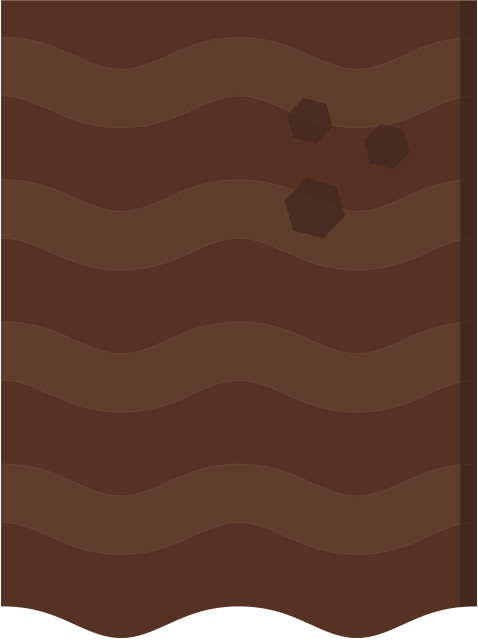
This pattern is drawn by a WebGL 1 fragment shader. Its source:

```glsl
precision highp float;
// Brown soil block with four wavy strata, three hexagonal stones, a shaded side and a scalloped base.
uniform vec2 u_resolution;

#define PITCH 0.2222
#define BAND_TOP 0.0835
#define BAND_BOTTOM 0.1747
#define WAVE_LENGTH 0.3685
#define WAVE_HEIGHT 0.0247
#define WAVE_SKEW 0.0026
#define SEAM_WIDTH 0.0018
#define SEAM_STRENGTH 0.5
#define SHADE_START 0.3455
#define SIDE_MARGIN 0.0016
#define STONE_RADIUS 0.0368
#define STONE_TURN 0.8

const float PI = 3.14159265;
const vec3 SOIL = vec3(0.336, 0.195, 0.144);
const vec3 STRATUM = vec3(0.370, 0.239, 0.168);
const vec3 SEAM = vec3(0.460, 0.315, 0.220);
const vec3 STONE = vec3(0.275, 0.160, 0.126);
const vec3 SHADE = vec3(0.268, 0.162, 0.118);
const vec3 PAPER = vec3(1.0);

// Antialiased coverage of the region where d is negative.
float inside(float d, float pixel) {
  return clamp(0.5 - d / pixel, 0.0, 1.0);
}

// Cosine wave; positive skew broadens the crests, negative the troughs.
float wave(float x, float skew) {
  float phase = 2.0 * PI * x / WAVE_LENGTH;
  return -WAVE_HEIGHT * cos(phase) + skew * (cos(2.0 * phase) - 1.0);
}

// Signed offset to the nearest repeat.
float wrapped(float y) {
  return mod(y + 0.5 * PITCH, PITCH) - 0.5 * PITCH;
}

float hexagon(vec2 p, float radius) {
  float sector = PI / 3.0;
  float angle = mod(atan(-p.y, p.x) - STONE_TURN, sector) - 0.5 * sector;
  return length(p) * cos(angle) - radius * cos(0.5 * sector);
}

void main() {
  // x is centred, y runs down from the top; both in canvas heights.
  float pixel = 1.0 / u_resolution.y;
  vec2 p = vec2(gl_FragCoord.x - 0.5 * u_resolution.x, u_resolution.y - gl_FragCoord.y) * pixel;
  float halfWidth = 0.5 * u_resolution.x * pixel;

  // Strata
  float topLine = BAND_TOP + wave(p.x, WAVE_SKEW);
  float bottomLine = BAND_BOTTOM + wave(p.x, -WAVE_SKEW);
  float fromTop = wrapped(p.y - topLine);
  float fromBottom = wrapped(p.y - bottomLine);
  float band = inside(-fromTop, pixel) * inside(fromBottom, pixel);
  vec3 color = mix(SOIL, STRATUM, band);

  // Stones, zigzagging down the right half
  float stones = 0.0;
  for (int i = 0; i < 3; i++) {
    float n = float(i);
    float odd = mod(n, 2.0);
    vec2 center = vec2(0.1107 + 0.0039 * n + 0.1159 * odd, 0.1888 + 0.0683 * n - 0.0286 * odd);
    float radius = STONE_RADIUS * (1.0 + 0.32 * step(1.5, n));
    stones = max(stones, inside(hexagon(p - center, radius), pixel));
  }
  color = mix(color, STONE, 0.9 * stones);

  // Shaded right side
  float shade = inside(SHADE_START - p.x, pixel);
  color = mix(color, SHADE, shade);

  // Thin seams, broken up where the wave is steep
  float seam = inside(min(abs(fromTop), abs(fromBottom)) - 0.5 * SEAM_WIDTH, pixel);
  float steep = abs(sin(2.0 * PI * p.x / WAVE_LENGTH));
  float dash = 1.0 - 0.4 * steep * (0.5 + 0.5 * cos(2.0 * PI * p.x / 0.0075));
  float seamFade = (1.0 - 0.75 * shade) * (1.0 - 0.65 * stones);
  color = mix(color, SEAM, SEAM_STRENGTH * seam * dash * seamFade);

  // Scalloped base and thin pale margins
  float block = inside(p.y - topLine - 4.0 * PITCH, pixel);
  block *= inside(abs(p.x) - halfWidth + SIDE_MARGIN, pixel);
  block *= inside(0.25 * SIDE_MARGIN - p.y, pixel);
  gl_FragColor = vec4(mix(PAPER, color, block), 1.0);
}
```
